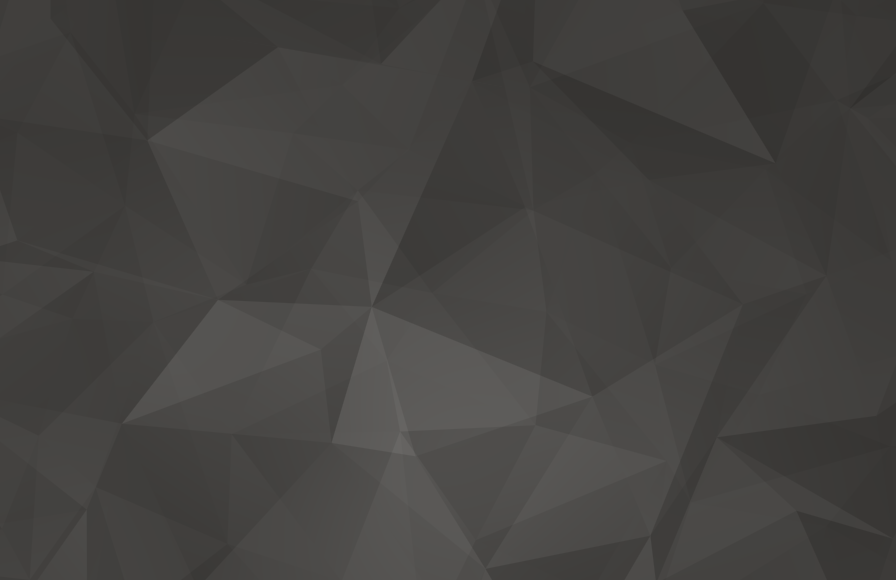
This background is drawn by a WebGL 2 fragment shader. Its source:

```glsl
#version 300 es
precision highp float;

uniform vec2 u_resolution;
out vec4 fragColor;

float hash(vec2 p) {
    return fract(sin(dot(p, vec2(127.1, 311.7))) * 43758.5453);
}

float cross2(vec2 a, vec2 b) {
    return a.x * b.y - a.y * b.x;
}

// Broad light: warm centre low in the frame, fading to the right and top
float glow(vec2 p) {
    vec2 wide = (p - vec2(0.68, 0.25)) / vec2(0.65, 0.5);
    vec2 core = (p - vec2(0.71, 0.15)) / vec2(0.2, 0.22);
    return 0.215 + 0.082 * exp(-dot(wide, wide)) + 0.045 * exp(-dot(core, core))
        + 0.018 * clamp(1.0 - p.x / 1.5, 0.0, 1.0);
}

vec2 vertex(vec2 cell, float seed) {
    vec2 jitter = vec2(hash(cell + seed), hash(cell + seed + 47.3));
    return cell + 0.5 + 0.84 * (jitter - 0.5);
}

// Signed distance to the line a-b, positive on its right side
float edge(vec2 p, vec2 a, vec2 b) {
    return cross2(p - a, b - a) / max(length(b - a), 1e-4);
}

// Shade times coverage, and coverage, of one counter-clockwise triangle
vec2 facet(vec2 g, vec2 a, vec2 b, vec2 c, mat2 toCanvas, float pixel) {
    float dist = max(edge(g, a, b), max(edge(g, b, c), edge(g, c, a)));
    float cover = clamp(0.5 - dist / pixel, 0.0, 1.0);
    vec2 middle = (a + b + c) / 3.0;
    float light = mix(glow(toCanvas * middle), glow(toCanvas * g), 0.35);
    float angle = 6.2832 * hash(middle + 3.1);
    float slope = dot(g - middle, vec2(cos(angle), sin(angle)));
    float relief = 0.85 * (hash(middle) - 0.5) + 0.22 * slope;
    return vec2(light + (light - 0.16) * relief, 1.0) * cover;
}

// Jittered grid whose quads are split along a valid diagonal
float mesh(vec2 p, float size, float turn, float seed) {
    mat2 toCanvas = size * mat2(cos(turn), sin(turn), -sin(turn), cos(turn));
    vec2 g = inverse(toCanvas) * p;
    float pixel = 1.2 / (u_resolution.y * size);
    vec2 sum = vec2(glow(p), 1.0) * 1e-4;
    for (int j = -1; j <= 0; j++) {
        for (int i = -1; i <= 0; i++) {
            vec2 cell = floor(g) + vec2(i, j);
            vec2 a = vertex(cell, seed);
            vec2 b = vertex(cell + vec2(1, 0), seed);
            vec2 c = vertex(cell + vec2(1, 1), seed);
            vec2 d = vertex(cell + vec2(0, 1), seed);
            bool validAC = min(cross2(b - a, c - a), cross2(c - a, d - a)) > 0.0;
            bool validBD = min(cross2(b - a, d - a), cross2(c - b, d - b)) > 0.0;
            if (validAC && (!validBD || hash(cell + seed + 9.7) > 0.5)) {
                sum += facet(g, a, b, c, toCanvas, pixel);
                sum += facet(g, a, c, d, toCanvas, pixel);
            } else {
                sum += facet(g, a, b, d, toCanvas, pixel);
                sum += facet(g, b, c, d, toCanvas, pixel);
            }
        }
    }
    return sum.x / sum.y;
}

void main() {
    vec2 p = gl_FragCoord.xy / u_resolution.y;

    // Large facets with a fainter mesh of overlapping ones
    float shade = mix(mesh(p, 0.23, 0.45, 11.0), mesh(p, 0.19, 1.1, 29.0), 0.28);

    vec3 warmGrey = shade + vec3(0.006, 0.0, -0.008);
    fragColor = vec4(warmGrey, 1.0);
}
```
